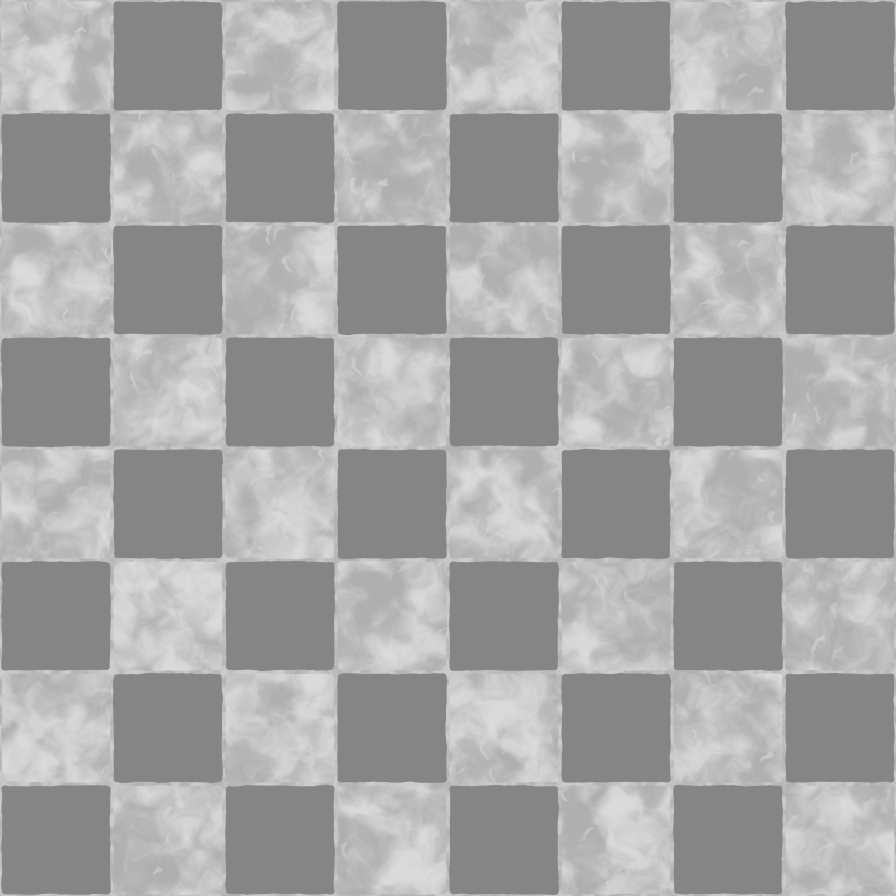
Write a Shadertoy shader that draws this texture.

```glsl
#define TILES 8.0
#define HALF_SIZE 0.484
#define CORNER 0.03
#define WOBBLE 0.012
#define CLOUD_SCALE 3.5
#define FLAKES 7
#define DARK vec3(0.52)
#define STONE_LOW vec3(0.685)
#define STONE_HIGH vec3(0.855)
#define FLAKE_COLOR vec3(0.83)
#define GROUT_LOW vec3(0.70)
#define GROUT_HIGH vec3(0.80)

// Integer hash: three random values in 0..1 for a whole-number cell
vec3 hash3(vec3 cell) {
    uvec3 v = uvec3(ivec3(cell)) * 1664525u + 1013904223u;
    v += v.yzx * v.zxy;
    v ^= v >> 16u;
    v += v.yzx * v.zxy;
    return vec3(v & 65535u) / 65535.0;
}

// Smooth lattice noise that wraps after a whole period
float noise(vec2 p, float period, float seed) {
    vec2 i = floor(p), f = fract(p);
    f = f * f * (3.0 - 2.0 * f);
    vec2 a = mod(i, period), b = mod(i + 1.0, period);
    return mix(mix(hash3(vec3(a, seed)).x, hash3(vec3(b.x, a.y, seed)).x, f.x),
               mix(hash3(vec3(a.x, b.y, seed)).x, hash3(vec3(b, seed)).x, f.x), f.y);
}

float layeredNoise(vec2 p, float period, float seed) {
    float sum = 0.0, weight = 0.5;
    for (int k = 0; k < 5; k++) {
        sum += weight * noise(p, period, seed + float(k));
        p *= 2.0;
        period *= 2.0;
        weight *= 0.54;
    }
    return sum / 1.037;
}

float roundedBox(vec2 p, float halfSize, float radius) {
    vec2 q = abs(p) - halfSize + radius;
    return length(max(q, 0.0)) + min(max(q.x, q.y), 0.0) - radius;
}

// Bent, tapered sliver with its long axis along x
float sliver(vec2 p, float halfLength, float width) {
    p.y += 4.0 * p.x * p.x - 0.01;
    float along = clamp(p.x, -halfLength, halfLength);
    float taper = 0.65 + 0.35 * along / halfLength;
    return length(p - vec2(along, 0.0)) - width * taper;
}

// Coverage of the pale flakes scattered over one tile
float flakes(vec2 local, float seed, float pixel) {
    float cover = 0.0;
    vec2 rough = vec2(noise(local * 22.0, 64.0, seed), noise(local * 22.0, 64.0, seed + 9.0));
    local += 0.035 * (rough - 0.5);
    for (int k = 0; k < FLAKES; k++) {
        vec3 place = hash3(vec3(float(k), seed, 71.0));
        vec3 shape = hash3(vec3(float(k), seed, 137.0));
        float angle = 0.2 + 2.2 * place.z;
        vec2 axis = vec2(cos(angle), sin(angle));
        vec2 p = local - place.xy;
        p = vec2(dot(p, axis), dot(p, vec2(-axis.y, axis.x)));
        float d = sliver(p, mix(0.025, 0.08, shape.x), mix(0.010, 0.030, shape.y));
        cover = max(cover, mix(0.25, 0.75, shape.z) * smoothstep(pixel, -pixel, d));
    }
    return cover;
}

vec3 stone(vec2 local, float seed, float pixel) {
    vec2 p = local * CLOUD_SCALE;
    p += 0.5 * vec2(noise(p * 1.7, 64.0, seed + 20.0), noise(p * 1.7, 64.0, seed + 30.0));
    float cloud = layeredNoise(p, 64.0, seed);
    vec3 color = mix(STONE_LOW, STONE_HIGH, smoothstep(0.24, 0.80, cloud));
    return mix(color, FLAKE_COLOR, flakes(local, seed, pixel));
}

void mainImage(out vec4 fragColor, in vec2 fragCoord) {
    vec2 grid = fragCoord / iResolution.xy * TILES;
    float pixel = TILES / min(iResolution.x, iResolution.y);
    vec2 id = mod(floor(grid), TILES);
    vec2 local = fract(grid);
    float seed = 50.0 * (id.x + id.y * TILES) + 5.0;

    // Checker fill
    bool isDark = mod(id.x + id.y, 2.0) < 0.5;
    vec3 fill = isDark ? DARK : stone(local, seed, pixel);

    // Speckled grout
    float speckle = layeredNoise(grid * 12.0, TILES * 12.0, 11.0);
    vec3 grout = mix(GROUT_LOW, GROUT_HIGH, smoothstep(0.25, 0.75, speckle));

    // Worn tile outline
    float wear = noise(grid * 9.0, TILES * 9.0, 3.0) + 0.5 * noise(grid * 24.0, TILES * 24.0, 4.0);
    float edge = roundedBox(local - 0.5, HALF_SIZE, CORNER) + WOBBLE * (wear - 0.75);
    float inside = smoothstep(0.7 * pixel, -0.7 * pixel, edge);
    fragColor = vec4(mix(grout, fill, inside), 1.0);
}
```
